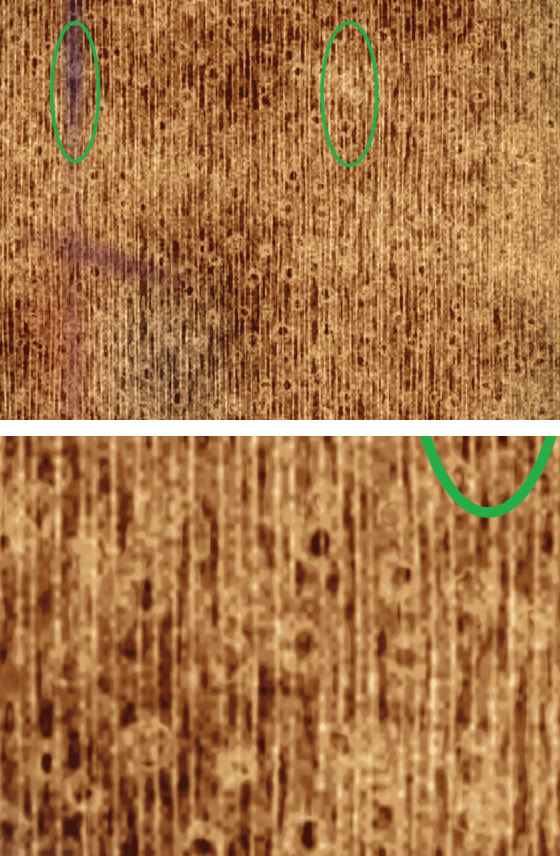
Top: the whole. Bottom: its middle third, enlarged.
Reproduce this texture procedurally as a Shadertoy shader.

```glsl
// Magnified wood section: pale vertical rays, ringed pores, stains and two green ellipse marks.

const vec3 DEEP   = vec3(0.25, 0.08, 0.05);
const vec3 BARK   = vec3(0.39, 0.16, 0.08);
const vec3 BROWN  = vec3(0.56, 0.31, 0.13);
const vec3 TAN    = vec3(0.68, 0.47, 0.27);
const vec3 STRAW  = vec3(0.82, 0.63, 0.40);
const vec3 CREAM  = vec3(0.96, 0.85, 0.66);
const vec3 GREEN  = vec3(0.15, 0.68, 0.29);
const vec3 PURPLE = vec3(0.32, 0.15, 0.19);

float hash(vec2 p) {
    vec3 q = fract(vec3(p.xyx) * 0.1031);
    q += dot(q, q.yzx + 33.33);
    return fract((q.x + q.y) * q.z);
}

float noise(vec2 p) {
    vec2 i = floor(p), f = fract(p);
    f = f * f * (3.0 - 2.0 * f);
    return mix(mix(hash(i), hash(i + vec2(1, 0)), f.x),
               mix(hash(i + vec2(0, 1)), hash(i + vec2(1, 1)), f.x), f.y);
}

float fbm(vec2 p) {
    float sum = 0.0, amp = 0.5;
    for (int i = 0; i < 4; i++) {
        sum += amp * noise(p);
        p = p * 2.03 + 17.3;
        amp *= 0.5;
    }
    return sum / 0.9375;
}

// Soft elliptical spot, 1 at its centre
float spot(vec2 p, vec2 centre, vec2 radius) {
    vec2 q = (p - centre) / radius;
    return exp(-dot(q, q));
}

// Thin bright lines with uneven spacing and strength along their length
float rays(vec2 p, float count, float width) {
    float x = p.x * count + 0.5 * (noise(p * vec2(9.0, 4.0)) - 0.5);
    float cell = floor(x), line = 0.0;
    for (int i = -1; i <= 1; i++) {
        float id = cell + float(i);
        float centre = id + 0.5 + 0.6 * (hash(vec2(id, 3.0)) - 0.5);
        float d = (x - centre) / (count * width);
        float strength = 0.45 + 0.75 * noise(vec2(id * 7.1, p.y * 30.0));
        line = max(line, strength * exp(-d * d));
    }
    return line;
}

// Scattered pores: x is the pale ring or filling, y the dark hollow
vec2 pores(vec2 p, float size) {
    vec2 cell = floor(p / size), result = vec2(0.0);
    float wobble = 0.009 * (noise(p * 120.0) - 0.5);
    for (int j = -1; j <= 1; j++)
    for (int i = -1; i <= 1; i++) {
        vec2 id = cell + vec2(i, j);
        if (hash(id + 61.0) > 0.75) continue;
        vec2 jitter = vec2(hash(id + 11.0), hash(id + 29.0));
        vec2 q = p - (id + 0.12 + 0.76 * jitter) * size;
        float radius = mix(0.009, 0.017, hash(id + 43.0));
        float d = length(q * vec2(1.0, 0.85)) + wobble;
        float filled = step(0.6, hash(id + 83.0));
        float rim = (d - radius) / 0.0052;
        float ring = exp(-rim * rim);
        float core = 1.0 - smoothstep(radius * 0.25, radius * 0.75, d);
        result = max(result, vec2(max(ring, core * filled), core * (1.0 - filled)));
    }
    return result;
}

vec3 woodRamp(float t) {
    vec3 c = mix(DEEP, BARK, smoothstep(0.0, 0.2, t));
    c = mix(c, BROWN, smoothstep(0.2, 0.4, t));
    c = mix(c, TAN, smoothstep(0.4, 0.6, t));
    c = mix(c, STRAW, smoothstep(0.6, 0.8, t));
    return mix(c, CREAM, smoothstep(0.8, 1.1, t));
}

float ellipseMark(vec2 p, vec2 centre, vec2 radius, float halfWidth) {
    vec2 q = p - centre;
    float k = length(q / radius);
    float d = k * (k - 1.0) / max(length(q / (radius * radius)), 0.001);
    float aa = 1.0 / iResolution.y;
    return 1.0 - smoothstep(halfWidth - aa, halfWidth + aa, abs(d));
}

void mainImage(out vec4 fragColor, in vec2 fragCoord) {
    vec2 p = fragCoord / iResolution.y;
    float cloud = fbm(p * 5.0 + 4.0) - 0.5;

    // Regions of the section
    float rightEdge = smoothstep(1.08, 1.3, p.x + 0.3 * cloud);
    float paleCorner = spot(p, vec2(0.39, 0.13), vec2(0.17, 0.19));
    float glow = spot(p, vec2(0.33, 0.56), vec2(0.24, 0.14)) + 0.6 * spot(p, vec2(1.0, 0.45), vec2(0.25, 0.1));
    float shade = spot(p, vec2(0.56, 0.3), vec2(0.11, 0.2))
                + spot(p, vec2(1.12, 0.9), vec2(0.07, 0.1))
                + 0.6 * spot(p, vec2(0.62, 0.88), vec2(0.16, 0.14))
                + 0.5 * spot(p, vec2(0.8, 0.3), vec2(0.25, 0.08));
    float contrast = 1.0 - 0.45 * rightEdge - 0.3 * glow;

    // Tone: rays, dark fibre gaps, grain and pores
    float line = rays(p, 64.0, 0.0029);
    float gap = smoothstep(0.46, 0.78, noise(p * vec2(135.0, 36.0)));
    float grain = 0.6 * noise(p * vec2(210.0, 170.0)) + 0.4 * noise(p * 110.0 + 9.0) - 0.5;
    vec2 pore = pores(p, 0.066);
    float tone = 0.55 + 0.5 * cloud + 0.12 * glow + 0.1 * rightEdge + 0.06 * paleCorner - 0.16 * shade;
    tone += contrast * (0.33 * line - 0.04 - 0.34 * gap * (1.0 - min(line, 1.0)));
    tone += 0.58 * grain;
    tone = mix(tone, 0.8 + 0.6 * grain + 0.3 * cloud, 0.72 * pore.x);
    tone -= 0.26 * pore.y;
    vec3 color = woodRamp(tone);

    // Local tints and stains
    float luma = dot(color, vec3(0.3, 0.59, 0.11));
    color = mix(color, luma * vec3(1.2, 0.96, 0.72), 0.6 * paleCorner);
    color = mix(color, luma * vec3(1.24, 0.96, 0.58), 0.4 * rightEdge);
    color *= mix(vec3(1.0), vec3(0.93, 0.76, 0.74), 0.8 * spot(p, vec2(0.14, 0.19), vec2(0.09, 0.22)));
    float streak = spot(p, vec2(0.175, 0.87), vec2(0.025, 0.2));
    float trail = 0.5 * spot(p, vec2(0.175, 0.2), vec2(0.02, 0.3));
    float bend = 0.375 - 0.27 * (p.x - 0.28) + 0.04 * cloud;
    float band = spot(p, vec2(0.28, bend), vec2(0.17, 0.03));
    float stain = clamp(trail + band, 0.0, 1.0) * (0.8 + cloud);
    color = mix(color, PURPLE * (0.6 + 1.3 * luma), 0.7 * stain);
    color = mix(color, (PURPLE + vec3(-0.04, 0.02, 0.14)) * (0.5 + 1.1 * luma), 0.6 * streak);
    color *= 1.0 - 0.1 * smoothstep(0.66, 0.85, length(p - vec2(0.667, 0.5)));

    // Drawn marks
    float mark = max(ellipseMark(p, vec2(0.179, 0.781), vec2(0.0555, 0.165), 0.0042),
                     ellipseMark(p, vec2(0.832, 0.776), vec2(0.065, 0.17), 0.0042));
    fragColor = vec4(mix(color, GREEN, mark), 1.0);
}
```
